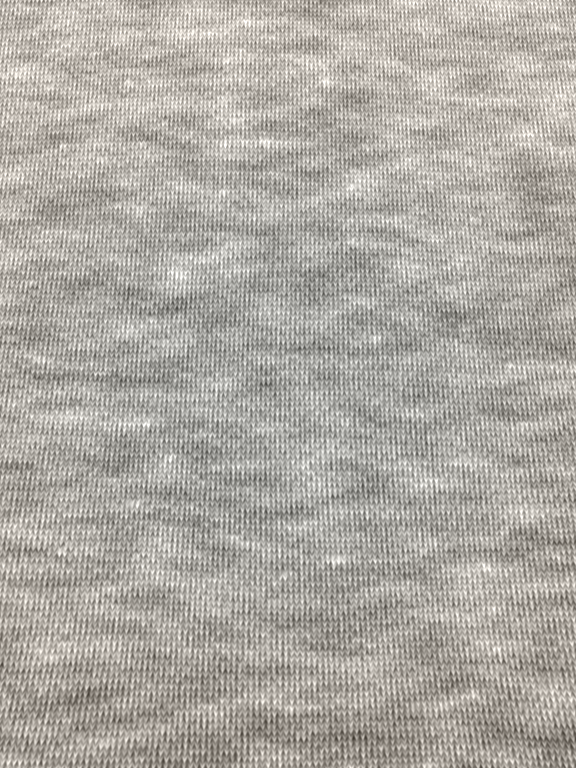
Write a WebGL 1 fragment shader that draws this texture.

```glsl
precision highp float;
uniform vec2 u_resolution;

const float TAU = 6.2831853;

// Knit density, in stitches per canvas width
const float WALES = 96.0;         // columns at the lower edge
const float WALE_GAIN = 36.0;     // extra columns with distance
const float COURSES = 88.0;       // rows at the lower edge
const float COURSE_GAIN = 20.0;   // extra rows with distance
const float LEG_SLANT = 0.65;     // rise of each V leg, in rows
const vec2 WARP = vec2(1.3, 2.2); // sway of columns and rows, in stitches

// Tone strengths
const float BASE = 0.645;
const float GROOVE = 0.115;
const float LOOP = 0.09;
const float GRAIN = 0.27;
const float STREAK = 0.18;
const float CLOUD = 0.13;
const float FLECK = 0.17;

// Colour offsets from grey
const vec3 WARM = vec3(0.026, 0.001, -0.032);
const vec3 COOL = vec3(0.004, 0.004, -0.012);

vec2 gradientAt(vec2 cell) {
  vec3 h = fract(cell.xyx * vec3(0.1031, 0.1030, 0.0973));
  h += dot(h, h.yzx + 33.33);
  float angle = TAU * fract((h.x + h.y) * h.z);
  return vec2(cos(angle), sin(angle));
}

float gradientNoise(vec2 p) {
  vec2 i = floor(p);
  vec2 f = p - i;
  vec2 w = f * f * f * (f * (f * 6.0 - 15.0) + 10.0);
  vec2 e = vec2(1.0, 0.0);
  float a = dot(gradientAt(i), f);
  float b = dot(gradientAt(i + e.xy), f - e.xy);
  float c = dot(gradientAt(i + e.yx), f - e.yx);
  float d = dot(gradientAt(i + e.xx), f - e.xx);
  return mix(mix(a, b, w.x), mix(c, d, w.x), w.y);
}

// Canvas position to stitch units, receding towards the top
vec2 clothCoords(vec2 p) {
  vec2 q = vec2((p.x - 0.5) * (WALES + WALE_GAIN * p.y),
                p.y * (COURSES + COURSE_GAIN * p.y));
  vec2 sway = vec2(gradientNoise(p * 2.5 + 7.3), gradientNoise(p * 2.0 + 31.7));
  return q + WARP * sway;
}

// Knitted V loops with uneven yarn
float stitchTone(vec2 q, float side, float row) {
  float groove = -cos(TAU * (fract(q.x) - 0.5)) * -GROOVE;
  float loop = -cos(TAU * row) * LOOP * (1.0 - 0.35 * side);
  float grain = gradientNoise(vec2(q.x * 1.7, row * 0.9) + 53.1) * GRAIN;
  return groove + loop + grain;
}

// Heather mottling: long streaks, soft clouds and pale flecks
float heatherTone(vec2 yarn) {
  float streak = gradientNoise(yarn * vec2(0.10, 0.36) + 11.9);
  float cloud = gradientNoise(yarn * vec2(0.035, 0.12) + 83.2);
  float fleck = gradientNoise(yarn * vec2(0.21, 0.43) + 140.6);
  return streak * STREAK + cloud * CLOUD
       + FLECK * smoothstep(0.38, 0.62, fleck + 0.15 * streak);
}

// Broad light across the cloth
float lightTone(vec2 uv) {
  float top = 0.085 * smoothstep(0.55, 1.0, uv.y);
  float right = 0.03 * (uv.x - 0.5) * (uv.y - 0.2);
  float left = 0.025 * (1.0 - smoothstep(0.0, 0.4, uv.x));
  float bottom = -0.05 * (1.0 - smoothstep(0.0, 0.25, uv.y));
  return BASE + top + right + left + bottom;
}

vec3 clothColor(vec2 frag) {
  vec2 uv = frag / u_resolution;
  vec2 q = clothCoords(frag / u_resolution.x);
  float side = abs(fract(q.x) - 0.5) * 2.0;
  float row = q.y - side * LEG_SLANT;
  float tone = lightTone(uv) + stitchTone(q, side, row)
             + heatherTone(vec2(q.x, row));
  float warmth = smoothstep(0.08, 0.5, length((uv - 0.5) * vec2(0.7, 1.0)));
  return vec3(tone) + mix(COOL, WARM, warmth);
}

void main() {
  // Four samples per pixel smooth the fine loops
  vec3 sum = vec3(0.0);
  for (int j = 0; j < 2; j++) {
    for (int i = 0; i < 2; i++) {
      vec2 offset = (vec2(float(i), float(j)) - 0.5) * 0.5;
      sum += clothColor(gl_FragCoord.xy + offset);
    }
  }
  gl_FragColor = vec4(clamp(sum * 0.25, 0.0, 1.0), 1.0);
}
```
